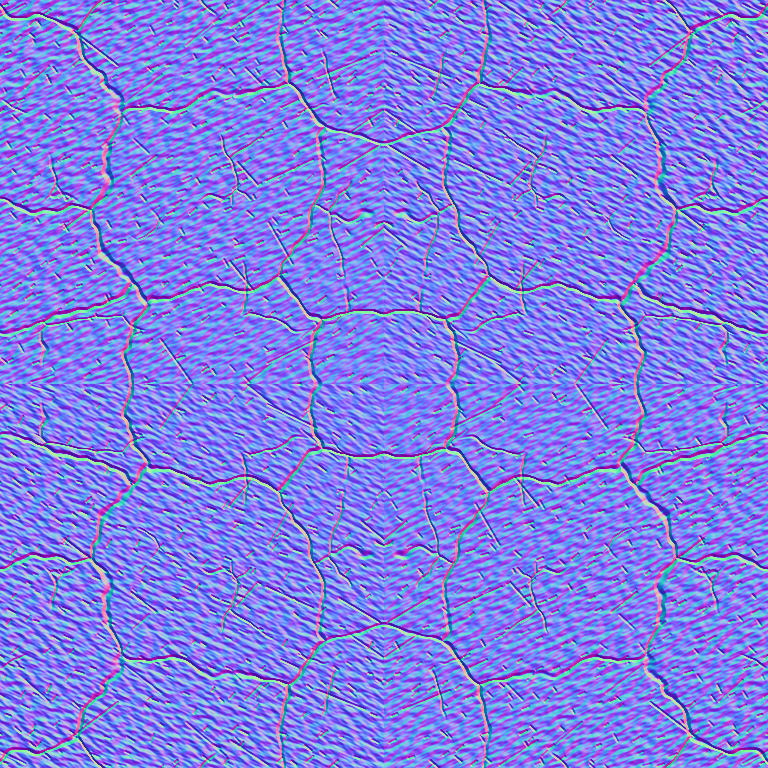
A WebGL 1 fragment shader for this texture map:

```glsl
precision highp float;

// Tangent-space normal map of cracked, scratched stone, mirrored about both axes.
// A height field (streaky grain, warped Voronoi cracks, scratches and pits) is
// built in one folded quadrant, and its slope is encoded as a colour.

uniform vec2 u_resolution;

const vec2 CRACK_SPACING = vec2(0.235, 0.205);
const vec2 BRANCH_SPACING = vec2(0.125, 0.14);
const float SITE_JITTER = 0.72;
const float CRACK_WIDTH = 0.0041;
const float CRACK_DEPTH = 0.0155;
const float BRANCH_WIDTH = 0.0028;
const float BRANCH_DEPTH = 0.0075;
const float GRAIN_ANGLE = -0.45;
const vec2 GRAIN_FREQUENCY = vec2(62.0, 145.0);
const float GRAIN_HEIGHT = 0.0050;
const float SCRATCH_SPACING = 0.075;
const float PIT_SPACING = 0.019;
const float MIN_SAMPLE_STEP = 0.0008;

vec2 hash2(vec2 p) {
  vec3 q = fract(p.xyx * vec3(0.1031, 0.1030, 0.0973));
  q += dot(q, q.yzx + 33.33);
  return fract((q.xx + q.yz) * q.zy);
}

vec2 direction(float angle) {
  return vec2(cos(angle), sin(angle));
}

float latticeSlope(vec2 cell, vec2 offset) {
  return dot(direction(6.2832 * hash2(cell + 71.0).x), offset);
}

float gradientNoise(vec2 p) {
  vec2 i = floor(p);
  vec2 f = p - i;
  vec2 u = f * f * f * (f * (f * 6.0 - 15.0) + 10.0);
  vec2 e = vec2(1.0, 0.0);
  return mix(
    mix(latticeSlope(i, f), latticeSlope(i + e, f - e), u.x),
    mix(latticeSlope(i + e.yx, f - e.yx), latticeSlope(i + 1.0, f - 1.0), u.x), u.y);
}

// Sites mirror across the axes; those on an axis stay on it.
vec2 crackSite(vec2 cell, float seed) {
  vec2 a = abs(cell);
  vec2 jitter = (hash2(a + seed) - 0.5) * SITE_JITTER * step(0.5, a);
  return sign(cell) * (a + jitter);
}

// Distance to the nearest border between Voronoi cells.
float crackDistance(vec2 p, vec2 spacing, float seed) {
  vec2 base = floor(p / spacing + 0.5);
  vec2 nearest = vec2(0.0);
  float best = 9.0;
  for (int k = 0; k < 9; k++) {
    vec2 cell = base + vec2(mod(float(k), 3.0), floor(float(k) / 3.0 + 0.01)) - 1.0;
    vec2 r = crackSite(cell, seed) * spacing - p;
    if (dot(r, r) < best) {
      best = dot(r, r);
      nearest = r;
    }
  }
  float border = 9.0;
  for (int k = 0; k < 9; k++) {
    vec2 cell = base + vec2(mod(float(k), 3.0), floor(float(k) / 3.0 + 0.01)) - 1.0;
    vec2 r = crackSite(cell, seed) * spacing - p;
    vec2 across = r - nearest;
    if (dot(across, across) > 1e-6)
      border = min(border, dot(0.5 * (r + nearest), normalize(across)));
  }
  return border;
}

float groove(float d, float width) {
  return 1.0 - smoothstep(0.0, width, d);
}

// Short strokes, at most one per grid cell, in two crossing directions.
float strokes(vec2 p, float spacing, float halfLength, float width, float chance, float seed) {
  vec2 base = floor(p / spacing);
  float depth = 0.0;
  for (int k = 0; k < 9; k++) {
    vec2 cell = base + vec2(mod(float(k), 3.0), floor(float(k) / 3.0 + 0.01)) - 1.0;
    vec2 place = hash2(cell + seed);
    vec2 kind = hash2(cell + seed + 37.0);
    vec2 along = direction(mix(0.9, -0.5, step(kind.x, chance * 0.65)) + (place.x - 0.5) * 0.5);
    vec2 r = p - (cell + place) * spacing;
    float reach = halfLength * mix(0.3, 1.0, kind.y);
    float d = length(r - along * clamp(dot(r, along), -reach, reach));
    depth = max(depth, step(kind.x, chance) * mix(0.4, 1.0, place.y) * groove(d, width));
  }
  return depth;
}

float height(vec2 uv) {
  vec2 p = abs(fract(uv) - 0.5);

  // Streaky grain, rougher away from the centre
  vec2 axis = direction(GRAIN_ANGLE);
  vec2 g = vec2(dot(p, axis), dot(p, vec2(-axis.y, axis.x))) * GRAIN_FREQUENCY;
  float grain = gradientNoise(g) + 0.35 * gradientNoise(g * 1.9 + 13.0);
  float h = GRAIN_HEIGHT * mix(0.75, 1.2, length(p) * 1.5) * grain;

  // Ragged cracks of uneven depth, with broken side branches
  vec2 bend = vec2(gradientNoise(p * 14.0 + 5.0), gradientNoise(p * 14.0 + 47.0));
  vec2 ragged = vec2(gradientNoise(p * 55.0 + 9.0), gradientNoise(p * 55.0 + 81.0));
  vec2 q = p + 0.028 * bend + 0.006 * ragged;
  float wear = gradientNoise(p * 9.0 + 23.0);
  float crack = groove(crackDistance(q, CRACK_SPACING, 11.0), CRACK_WIDTH);
  float branch = groove(crackDistance(q, BRANCH_SPACING, 59.0), BRANCH_WIDTH);
  h -= CRACK_DEPTH * mix(0.4, 1.0, smoothstep(-0.4, 0.1, wear)) * crack;
  h -= BRANCH_DEPTH * smoothstep(0.08, 0.22, wear) * branch;

  // Scratches and small pits
  h -= 0.0065 * strokes(p, SCRATCH_SPACING, 0.038, 0.0025, 0.55, 3.0);
  return h - 0.0065 * strokes(p, PIT_SPACING, 0.0055, 0.0024, 0.5, 17.0);
}

void main() {
  vec2 uv = gl_FragCoord.xy / u_resolution;
  float s = max(MIN_SAMPLE_STEP, 0.5 / min(u_resolution.x, u_resolution.y));
  vec2 e = vec2(s, 0.0);
  vec2 slope = vec2(height(uv + e) - height(uv - e),
                    height(uv + e.yx) - height(uv - e.yx)) / (2.0 * s);
  vec3 normal = normalize(vec3(-slope, 1.0));
  gl_FragColor = vec4(0.5 + 0.5 * normal, 1.0);
}
```
